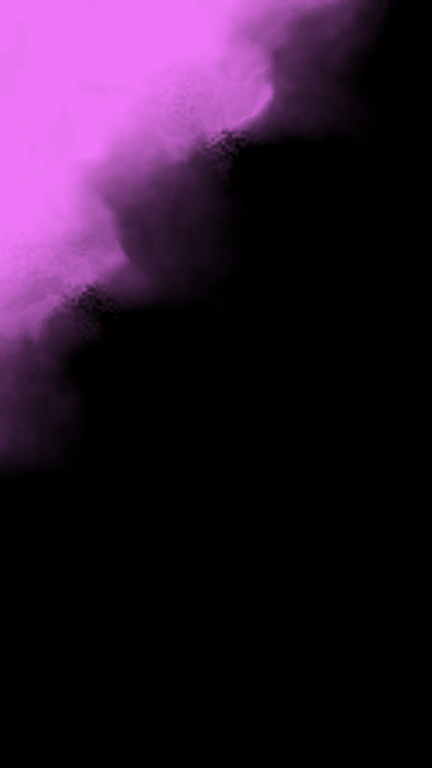
Write a Shadertoy shader that draws this background.

```glsl
// A diagonal bank of orchid-pink smoke dissolving into black from the top left corner.

const vec3 ORCHID = vec3(0.93, 0.465, 0.965);
const vec2 ACROSS = vec2(0.74, 0.67);   // from the bright corner to the dark
const vec2 ALONG = vec2(0.67, -0.74);   // along the bank of smoke
const float LOBE_LENGTH = 0.285;        // spacing of the repeated billows

float hash(vec2 p) {
    return fract(sin(dot(p, vec2(127.1, 311.7))) * 43758.5453);
}

float valueNoise(vec2 p) {
    vec2 cell = floor(p), f = fract(p);
    f = f * f * (3.0 - 2.0 * f);
    return mix(mix(hash(cell), hash(cell + vec2(1, 0)), f.x),
               mix(hash(cell + vec2(0, 1)), hash(cell + vec2(1, 1)), f.x), f.y);
}

// Layered noise, centred on zero
float fbm(vec2 p) {
    float sum = 0.0, amplitude = 0.5;
    for (int i = 0; i < 6; i++) {
        sum += amplitude * (valueNoise(p) - 0.5);
        p = mat2(1.6, 1.2, -1.2, 1.6) * p + 7.3;
        amplitude *= 0.5;
    }
    return sum;
}

// Repeating ramp from 0 up to 1 at the peak phase and back down
float lobe(float t, float start, float peak) {
    float phase = fract((t - start) / LOBE_LENGTH);
    return min(phase / peak, (1.0 - phase) / (1.0 - peak));
}

// Brightness across the bank: glowing body, then a dim veil fading to black
float smokeLevel(float depth, float edge, float limit, float softness) {
    float body = mix(1.0, 0.66, smoothstep(0.21, edge, depth));
    float fade = clamp((limit - depth) / max(limit - edge, 0.02), 0.0, 1.0);
    float veil = 0.42 * pow(fade, 1.35);
    return mix(body, veil, smoothstep(edge - softness, edge + softness, depth));
}

void mainImage(out vec4 fragColor, in vec2 fragCoord) {
    // Height units, measured from the top left corner
    vec2 p = vec2(fragCoord.x, iResolution.y - fragCoord.y) / iResolution.y;

    // Curl the space a little so the outlines billow
    vec2 curl = vec2(fbm(p * 13.0), fbm(p * 13.0 + 31.0));
    vec2 q = p + 0.035 * curl;
    float depth = dot(q, ACROSS);
    float along = dot(q, ALONG);

    // Outlines of the bright body and the dim veil
    float bodyLobe = lobe(along, -0.098, 0.85);
    float veilLobe = lobe(along, -0.215, 0.37);
    float billow = fbm(p * 17.0 + 2.0 * curl);
    float edge = mix(0.287, 0.352, bodyLobe) + 0.035 * billow;
    float limit = mix(0.362, 0.495, veilLobe) + 0.06 * fbm(p * 21.0 + 11.0);

    // Fine crumbs gather where the veil is thinnest
    float crumbs = valueNoise(p * 220.0) - 0.5;
    depth += 0.022 * crumbs * (1.0 - smoothstep(0.0, 0.4, veilLobe));

    float softness = mix(0.034, 0.007, bodyLobe);
    float level = smokeLevel(depth, edge, limit, softness);

    // Mottling: faint in the body, strong in the veil
    float mottle = fbm(p * 24.0 + 3.0 * curl + 53.0);
    float contrast = mix(0.12, 0.9, smoothstep(0.22, 0.36, depth));
    level *= 1.0 + contrast * mottle;

    fragColor = vec4(ORCHID * clamp(level, 0.0, 1.0), 1.0);
}
```
